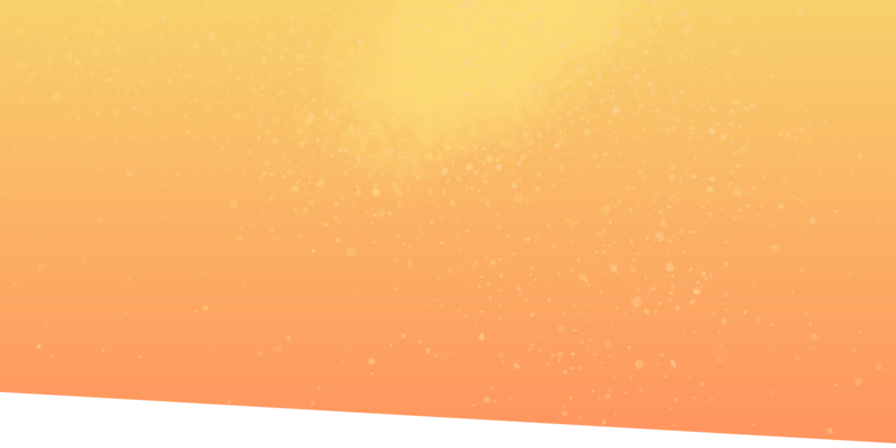
Reproduce this background procedurally as a Shadertoy shader.

```glsl
// Warm vertical gradient with a tilted golden glow near the top, covered in
// soft specks and cut off below by a slanted white edge. Specks come from
// jittered grid layers whose fill chance follows a smooth density field.

const vec3 ORANGE = vec3(1.0, 0.575, 0.37);
const vec3 GOLD   = vec3(0.97, 0.82, 0.42);
const vec3 GLOW   = vec3(0.99, 0.865, 0.46);
const vec3 YELLOW = vec3(1.0, 0.84, 0.45);
const vec3 PEACH  = vec3(0.99, 0.83, 0.58);

vec3 hash3(vec2 cell) {
    vec3 q = fract(cell.xyx * vec3(0.1031, 0.1030, 0.0973));
    q += dot(q, q.yxz + 33.33);
    return fract((q.xxy + q.yzz) * q.zyx);
}

// Gradient noise, about -0.7 to 0.7
float cornerSlope(vec2 cell, vec2 offset) {
    float angle = 6.2832 * hash3(cell).x;
    return dot(vec2(cos(angle), sin(angle)), offset);
}

float gradientNoise(vec2 p) {
    vec2 i = floor(p), f = p - i;
    vec2 w = f * f * f * (f * (f * 6.0 - 15.0) + 10.0);
    vec2 e = vec2(1.0, 0.0);
    float low  = mix(cornerSlope(i, f), cornerSlope(i + e, f - e), w.x);
    float high = mix(cornerSlope(i + e.yx, f - e.yx), cornerSlope(i + 1.0, f - 1.0), w.x);
    return mix(low, high, w.y);
}

mat2 rotation(float angle) {
    float c = cos(angle), s = sin(angle);
    return mat2(c, -s, s, c);
}

// Falloff from 1 at the centre of an axis-aligned blob
float blob(vec2 p, vec2 center, vec2 size) {
    vec2 q = (p - center) / size;
    return exp(-dot(q, q));
}

// Normalised radius of the tilted glow: 1 lies on its rim
float glowRadius(vec2 p) {
    vec2 q = rotation(0.61) * (p - vec2(1.12, 0.95));
    return length(q / vec2(0.40, 0.20));
}

// Chance that a grid cell holds a speck
float speckDensity(vec2 p) {
    float cloud = 0.85 * (1.0 - smoothstep(0.8, 2.0, glowRadius(p)));
    float leftBand = 0.65 * blob(p, vec2(0.42, 1.0), vec2(0.50, 0.23));
    float rightDrift = 0.28 * blob(p, vec2(1.52, 0.68), vec2(0.24, 0.30));
    float lowDrift = 0.13 * blob(p, vec2(1.28, 0.36), vec2(0.32, 0.30));
    return 0.012 + max(cloud, leftBand) + rightDrift + lowDrift;
}

// One layer of specks: rgb colour and opacity
vec4 speckLayer(vec2 p, float cellSize, float seed, float pixel) {
    mat2 turn = rotation(seed * 1.7);
    vec2 q = turn * p / cellSize + seed * 19.0;
    vec2 cell = floor(q);
    vec3 place = hash3(cell + seed * 7.0);
    vec3 look = hash3(cell + seed * 13.0 + 91.0);

    vec2 center = 0.24 + 0.52 * place.xy;
    vec2 worldCenter = (cell + center - seed * 19.0) * cellSize * turn;
    float present = step(place.z, speckDensity(worldCenter));

    float radius = mix(0.07, 0.19, look.x * look.x);
    float blur = max(0.05, pixel / cellSize);
    float d = length(q - cell - center) - radius;
    float cover = 1.0 - smoothstep(-blur, blur, d);

    // Pale specks grow more common to the right
    float pale = step(look.y, smoothstep(0.5, 1.6, worldCenter.x) * 0.7 + 0.1);
    float opacity = mix(0.15, 0.62, look.z);
    return vec4(mix(YELLOW, PEACH, pale), cover * present * opacity);
}

void mainImage(out vec4 fragColor, in vec2 fragCoord) {
    vec2 uv = fragCoord / iResolution.xy;
    vec2 p = fragCoord / iResolution.y;
    float pixel = 1.0 / iResolution.y;

    // Background gradient
    vec3 color = mix(ORANGE, GOLD, uv.y);

    // Golden glow with a ragged rim
    float ragged = 0.22 * gradientNoise(p * 9.0) + 0.20 * gradientNoise(p * 32.0);
    float glow = 1.0 - smoothstep(0.5, 1.4, glowRadius(p) + ragged);
    color = mix(color, GLOW, 0.85 * glow);

    // Specks, coarse to fine, slightly bent out of round
    vec2 bend = vec2(gradientNoise(p * 70.0), gradientNoise(p * 70.0 + 40.0));
    vec2 bent = p + 0.004 * bend;
    for (int i = 0; i < 7; i++) {
        float layer = float(i);
        float cellSize = 0.062 * pow(0.83, layer);
        vec4 speck = speckLayer(bent, cellSize, layer + 1.0, pixel);
        color = mix(color, speck.rgb, speck.a);
    }

    // Slanted white base
    float edge = mix(0.125, 0.0104, uv.x);
    float base = 1.0 - smoothstep(-pixel, pixel, uv.y - edge);
    color = mix(color, vec3(1.0), base);

    fragColor = vec4(color, 1.0);
}
```
